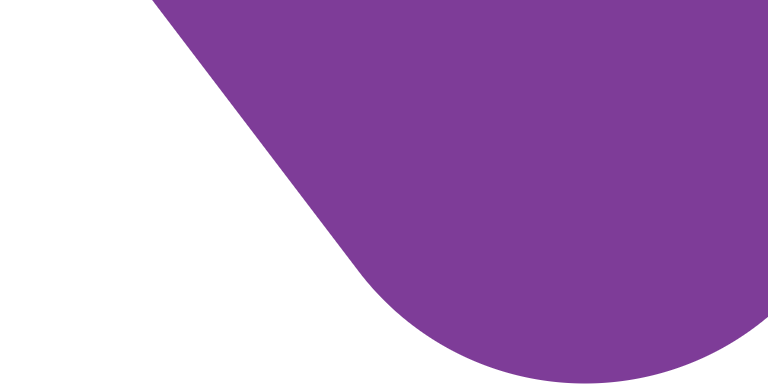
Write a WebGL 2 fragment shader that draws this background.

```glsl
#version 300 es
precision highp float;

uniform vec2 u_resolution;
out vec4 fragColor;

const vec3 WHITE = vec3(1.0);
const vec3 PURPLE = vec3(0.494, 0.237, 0.596);

// Signed distance to a thick segment with round ends
float capsule(vec2 p, vec2 a, vec2 b, float radius) {
    vec2 axis = b - a;
    float t = clamp(dot(p - a, axis) / dot(axis, axis), 0.0, 1.0);
    return length(p - a - axis * t) - radius;
}

// Antialiased coverage of a shape from its signed distance
float coverage(float dist, float pixel) {
    return clamp(0.5 - dist / pixel, 0.0, 1.0);
}

void main() {
    // Coordinates in canvas heights
    float pixel = 1.0 / u_resolution.y;
    vec2 p = gl_FragCoord.xy * pixel;

    // Slanted band whose rounded end rests on the lower edge
    vec2 roundEnd = vec2(1.5234, 0.7422);
    vec2 slant = normalize(vec2(-0.6056, 0.7958));
    float bandRadius = 0.7409;
    float band = capsule(p, roundEnd, roundEnd + 2.0 * slant, bandRadius);

    vec3 color = mix(WHITE, PURPLE, coverage(band, pixel));
    fragColor = vec4(color, 1.0);
}
```
